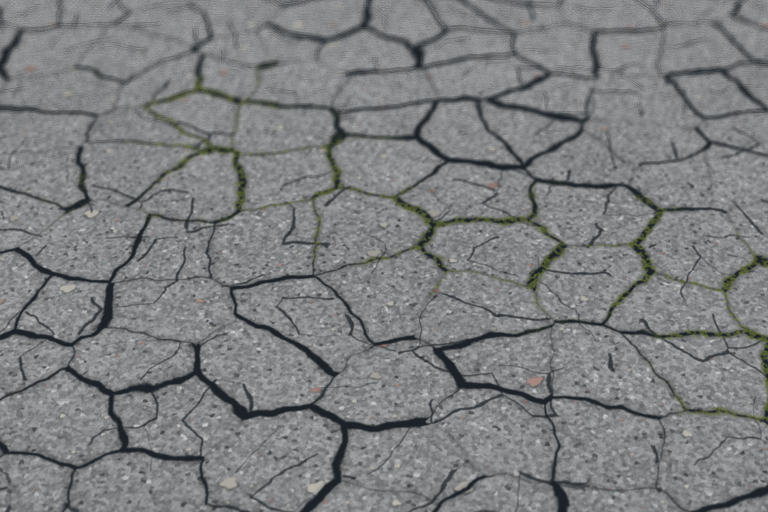
Reproduce this texture procedurally as a Shadertoy shader.

```glsl
// Cracked grey asphalt seen at a slant, with pebbles, moss and a soft far edge.
#define CELL_SCALE 4.1
#define CRACK_WIDTH 0.040
#define GRAIN_SCALE 115.0
#define GRAIN_CONTRAST 0.17
#define TILT 0.42
#define FOCUS_HEIGHT 0.36
#define FAR_BLUR 0.0075
#define SAMPLES 10
#define ASPHALT vec3(0.530, 0.535, 0.540)
#define CRACK_COLOR vec3(0.11, 0.135, 0.155)
#define MOSS_COLOR vec3(0.35, 0.39, 0.20)

vec2 hash2(vec2 p) {
    vec3 q = fract(p.xyx * vec3(0.1031, 0.1030, 0.0973));
    q += dot(q, q.yzx + 33.33);
    return fract((q.xx + q.yz) * q.zy);
}

// Layered sines, two independent channels of about -1 to 1.
vec2 waves(vec2 p) {
    vec2 sum = vec2(0.0);
    float amp = 0.55;
    for (int i = 0; i < 5; i++) {
        sum += amp * sin(p.yx + 1.3 * sin(p * 0.7 + float(i)));
        p = mat2(1.5, 1.2, -1.2, 1.5) * p + 2.7;
        amp *= 0.56;
    }
    return sum;
}

vec2 site(vec2 cell) {
    return 0.1 + 0.8 * hash2(cell);
}

// Signed distance to cell borders; every border has its own width.
float cracks(vec2 p, float width, float missing) {
    vec2 cell = floor(p), f = p - cell;
    vec2 nearCell = vec2(0.0), toNear = vec2(0.0);
    float best = 9.0;
    for (int j = -1; j <= 1; j++)
    for (int i = -1; i <= 1; i++) {
        vec2 o = vec2(i, j), r = o + site(cell + o) - f;
        if (dot(r, r) < best) { best = dot(r, r); nearCell = o; toNear = r; }
    }
    float d = 9.0;
    for (int j = -1; j <= 1; j++)
    for (int i = -1; i <= 1; i++) {
        if (i == 0 && j == 0) continue;
        vec2 o = nearCell + vec2(i, j), r = o + site(cell + o) - f;
        float border = dot(0.5 * (toNear + r), normalize(r - toNear));
        float h = hash2(2.0 * cell + nearCell + o + 7.0).x;
        d = min(d, border - width * (h - missing) / (1.0 - missing));
    }
    return d;
}

// Random pair of the nearest grain.
vec2 grain(vec2 p) {
    vec2 cell = floor(p), f = p - cell, shade = vec2(0.0);
    float best = 9.0;
    for (int j = -1; j <= 1; j++)
    for (int i = -1; i <= 1; i++) {
        vec2 o = vec2(i, j), h = hash2(cell + o), r = o + h - f;
        if (dot(r, r) < best) { best = dot(r, r); shade = hash2(cell + o + 91.0); }
    }
    return shade;
}

// Scattered irregular stones, one at most per grid square.
vec3 addPebbles(vec3 col, vec2 p, float chance) {
    vec2 cell = floor(p), h = hash2(cell + 17.0), k = hash2(cell + 53.0);
    vec2 r = p - cell - mix(vec2(0.3), vec2(0.7), h);
    float turn = (k.x - 0.5) * 1.6;
    r = mat2(cos(turn), -sin(turn), sin(turn), cos(turn)) * r;
    r.y *= 1.0 + 0.8 * k.y;
    float angle = atan(r.y, r.x);
    float radius = mix(0.06, 0.16, h.y * k.x) * (1.0 + 0.16 * sin(3.0 * angle + 9.0 * h.x)
                 + 0.09 * sin(5.0 * angle + 20.0 * k.y));
    float d = length(r) - radius;
    float present = step(hash2(cell + 5.0).y, chance);
    vec3 stone = mix(vec3(0.67, 0.66, 0.63), vec3(0.60, 0.49, 0.46), step(0.6, k.y));
    col *= 1.0 - 0.22 * present * smoothstep(0.05, 0.0, length(r + vec2(0.0, 0.025)) - radius);
    return mix(col, stone * (0.9 + 0.2 * h.x), present * smoothstep(0.015, -0.015, d));
}

vec3 surface(vec2 uv, float aspect) {
    // Screen to slanted ground plane.
    float depth = 1.0 / (1.0 - TILT * uv.y);
    vec2 g = vec2((uv.x - 0.5 * aspect) * depth + 5.0, 3.1 * depth);

    // Mottled, grainy asphalt.
    vec2 mottle = waves(g * 4.0);
    vec2 coarse = grain(g * GRAIN_SCALE), fine = hash2(floor(g * GRAIN_SCALE * 2.3));
    float light = GRAIN_CONTRAST * (coarse.x - 0.5) + 0.10 * (fine.x - 0.5);
    light += 0.13 * step(0.965, coarse.y) - 0.16 * step(coarse.y, 0.035);
    light += 0.018 * mottle.x + 0.03 * (uv.y - 0.4);
    vec3 col = ASPHALT + light;
    col = addPebbles(col, g * 21.0, 0.22);
    col = addPebbles(col, g * 6.5 + 3.0, 0.30);

    // Broad cracks and a few hairline ones.
    vec2 bent = g + 0.030 * waves(g * 7.0) + 0.006 * waves(g * 38.0);
    float width = CRACK_WIDTH * (0.85 + 0.35 * mottle.y) * (0.8 + 0.35 * depth);
    float broad = cracks(bent * CELL_SCALE, width, 0.18);
    float hair = cracks(bent * CELL_SCALE * 1.9 + 11.0, 0.032, 0.68);
    col *= 1.0 - 0.13 * smoothstep(0.07, 0.0, broad);
    col = mix(col, CRACK_COLOR, 0.75 * smoothstep(0.016, -0.012, hair));
    col = mix(col, CRACK_COLOR, smoothstep(0.014, -0.010, broad));

    // Moss in some cracks, thicker in the far left corner.
    float patchy = waves(g * 2.6 + 4.0).x;
    float corner = smoothstep(0.24, 0.04, length((uv - vec2(0.11, 0.86)) * vec2(1.0, 1.5)));
    float moss = smoothstep(0.25, 0.65, patchy) * smoothstep(0.045, 0.0, broad) * step(0.45, coarse.x);
    moss = max(moss, corner * smoothstep(0.16, 0.0, broad) * smoothstep(-0.1, 0.5, mottle.y));
    return mix(col, MOSS_COLOR * (0.75 + 0.5 * fine.y), 0.8 * moss);
}

void mainImage(out vec4 fragColor, in vec2 fragCoord) {
    vec2 uv = fragCoord / iResolution.y;
    float aspect = iResolution.x / iResolution.y;

    // Lens blur grows away from the focused band.
    float defocus = smoothstep(0.1, 0.75, abs(uv.y - FOCUS_HEIGHT));
    float radius = 0.0017 + FAR_BLUR * defocus * (uv.y > FOCUS_HEIGHT ? 1.0 : 0.35);
    vec3 sum = vec3(0.0);
    for (int i = 0; i < SAMPLES; i++) {
        float t = float(i) + 0.5, a = 2.39996 * t;
        sum += surface(uv + radius * sqrt(t / float(SAMPLES)) * vec2(cos(a), sin(a)), aspect);
    }
    fragColor = vec4(sum / float(SAMPLES), 1.0);
}
```
